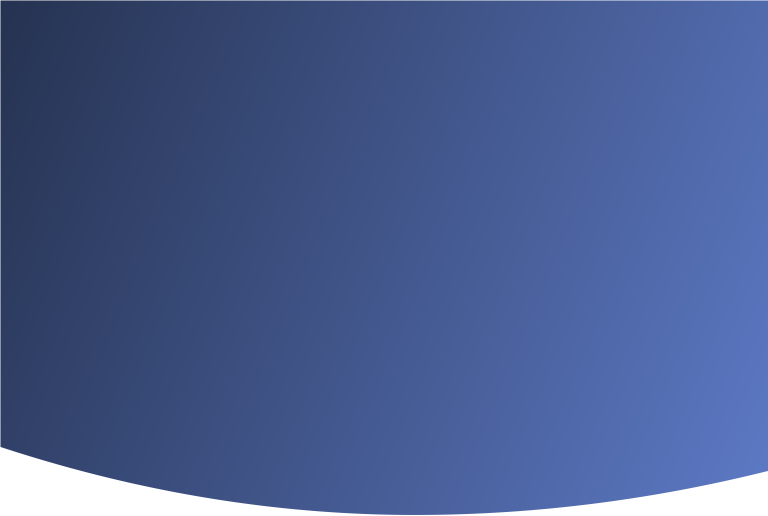
Reproduce this background procedurally as a Shadertoy shader.

```glsl
// Height of the curved lower edge, as a share of the canvas height
float lowerEdge(float x) {
    float d = x - 0.54;
    return 0.002 + (d < 0.0 ? 0.453 : 0.403) * d * d;
}

// Slope of the curved lower edge
float lowerSlope(float x) {
    float d = x - 0.54;
    return 2.0 * (d < 0.0 ? 0.453 : 0.403) * d;
}

// Smooth coverage of a half plane at a signed distance
float coverage(float dist, float pixel) {
    return clamp(0.5 + dist / pixel, 0.0, 1.0);
}

void mainImage(out vec4 fragColor, in vec2 fragCoord) {
    vec2 uv = fragCoord / iResolution.xy;
    float aspect = iResolution.y / iResolution.x;
    float pixel = 1.0 / iResolution.x;

    // Slanted gradient from the upper left to the lower right
    vec2 fromCorner = vec2(uv.x, (1.0 - uv.y) * aspect);
    float t = dot(fromCorner, vec2(0.92, 0.39)) / 1.158;
    vec3 navy = vec3(0.147, 0.196, 0.315);
    vec3 periwinkle = vec3(0.36, 0.472, 0.765);
    vec3 blue = mix(navy, periwinkle, clamp(t, 0.0, 1.0));

    // Curved bottom, with a hairline margin at the top and left
    float slope = lowerSlope(uv.x) * aspect;
    float curveDist = (uv.y - lowerEdge(uv.x)) * aspect / sqrt(1.0 + slope * slope);
    float panel = coverage(curveDist, pixel);
    panel *= coverage(fromCorner.x - 0.0006, pixel);
    panel *= coverage(fromCorner.y - 0.0006, pixel);

    fragColor = vec4(mix(vec3(1.0), blue, panel), 1.0);
}
```
